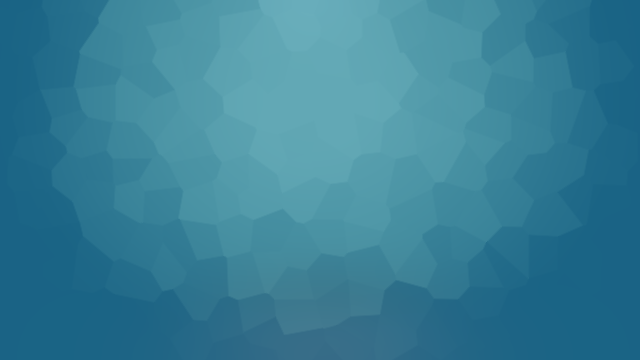
A WebGL 1 fragment shader for this background:

```glsl
precision highp float;
// Teal faceted backdrop: irregular polygon cells lit by a soft glow above the centre.
uniform vec2 u_resolution;

vec2 hash2(vec2 p) {
  vec3 q = fract(p.xyx * vec3(0.1031, 0.1030, 0.0973));
  q += dot(q, q.yzx + 33.33);
  return fract((q.xx + q.yz) * q.zy);
}

// Glow colour at a point in height units, x measured from the middle
vec3 glow(vec2 p, float shift) {
  float r = length((p - vec2(-0.01, 0.71)) * vec2(1.0, p.y < 0.71 ? 1.2 : 0.85)) + shift;
  vec3 color = mix(vec3(0.385, 0.66, 0.71), vec3(0.27, 0.56, 0.63), smoothstep(0.1, 0.56, r));
  color = mix(color, vec3(0.10, 0.39, 0.52), smoothstep(0.42, 0.9, r));
  // Bright patch at the top edge
  vec2 top = (p - vec2(-0.03, 1.02)) / vec2(0.16, 0.11);
  return color + vec3(0.06, 0.05, 0.05) * exp(-dot(top, top));
}

// Colour of the facet grown from one seed point
vec3 facet(vec2 seed, float cells) {
  float shift = 0.13 * (hash2(floor(seed) + 71.0).x - 0.5);
  return glow(seed / cells, shift);
}

void main() {
  vec2 p = gl_FragCoord.xy / u_resolution.y;
  p.x -= 0.5 * u_resolution.x / u_resolution.y;
  float cells = 10.5;
  vec2 g = p * cells;

  // Nearest two seeds of a jittered grid
  vec2 first = vec2(0.0), second = vec2(0.0);
  float d1 = 100.0, d2 = 100.0;
  for (int j = -2; j <= 2; j++) {
    for (int i = -2; i <= 2; i++) {
      vec2 cell = floor(g) + vec2(float(i), float(j));
      vec2 seed = cell + 0.05 + 0.9 * hash2(cell + 40.0);
      float d = distance(g, seed);
      if (d < d1) {
        d2 = d1;
        second = first;
        d1 = d;
        first = seed;
      } else if (d < d2) {
        d2 = d;
        second = seed;
      }
    }
  }

  // Blend across the shared border so that facet edges stay smooth
  float border = dot(0.5 * (first + second) - g, normalize(second - first));
  float own = 0.5 + 0.5 * smoothstep(0.0, cells / u_resolution.y, border);
  vec3 facets = mix(facet(second, cells), facet(first, cells), own);
  vec3 color = mix(glow(p, 0.0), facets, 0.65);

  // Muted warm haze at the bottom
  vec2 haze = (p - vec2(0.01, 0.0)) / vec2(0.38, 0.2);
  color += vec3(0.11, 0.03, 0.01) * exp(-dot(haze, haze));

  // Slight darkening between the haze and the glow
  vec2 shade = (p - vec2(0.0, 0.19)) / vec2(0.32, 0.1);
  color -= vec3(0.01, 0.025, 0.03) * exp(-dot(shade, shade));
  gl_FragColor = vec4(color, 1.0);
}
```
